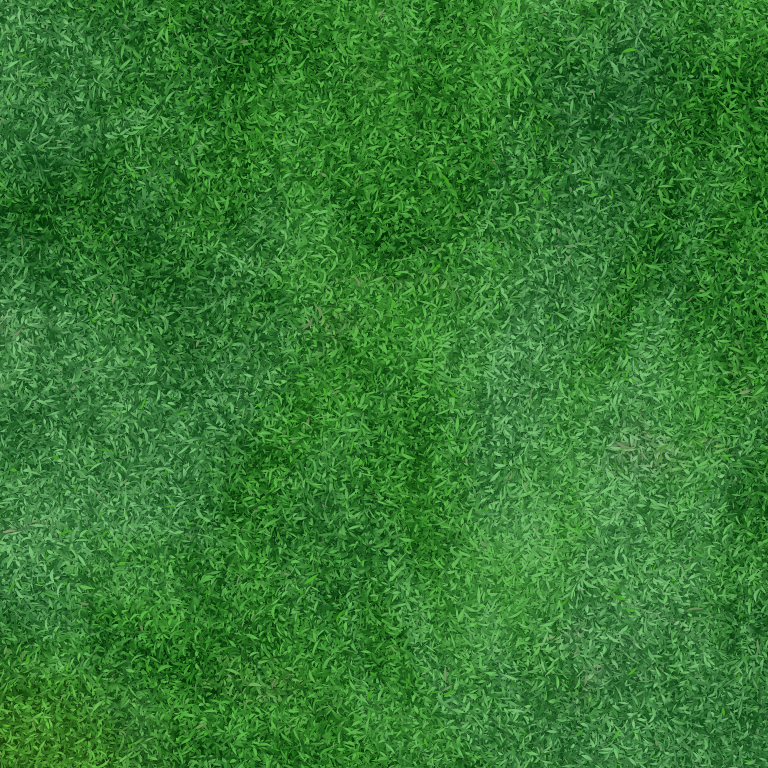
Give the GLSL for this texture, as a WebGL 2 fragment shader.

```glsl
#version 300 es
precision highp float;

uniform vec2 u_resolution;
out vec4 fragColor;

vec4 hash4(vec2 p) {
    vec4 k = vec4(dot(p, vec2(127.1, 311.7)), dot(p, vec2(269.5, 183.3)),
                  dot(p, vec2(113.5, 271.9)), dot(p, vec2(246.1, 124.6)));
    return fract(sin(k) * 43758.55);
}

mat2 rotation(float angle) {
    float c = cos(angle), s = sin(angle);
    return mat2(c, -s, s, c);
}

// Warped, layered sines, roughly -0.9 to 0.9
float patches(vec2 p) {
    float sum = 0.0, amplitude = 0.5;
    for (int i = 0; i < 6; i++) {
        p = mat2(0.8, -0.6, 0.6, 0.8) * p * 1.65 + 1.3;
        p += 0.6 * sin(p.yx * 1.1);
        sum += amplitude * sin(p.x) * sin(p.y);
        amplitude *= 0.72;
    }
    return sum;
}

// Dark, middle and light greens, from lush to pale turf
vec3 grassColor(float tone, float pale) {
    vec3 dark = mix(vec3(0.02, 0.23, 0.03), vec3(0.09, 0.34, 0.12), pale);
    vec3 middle = mix(vec3(0.155, 0.47, 0.12), vec3(0.235, 0.505, 0.255), pale);
    vec3 light = mix(vec3(0.30, 0.65, 0.23), vec3(0.41, 0.70, 0.41), pale);
    return tone < 0.5 ? mix(dark, middle, max(tone, -0.1) * 2.0)
                      : mix(middle, light, min(tone, 1.2) * 2.0 - 1.0);
}

void main() {
    vec2 uv = gl_FragCoord.xy / u_resolution.y;

    // Slow changes across the lawn
    float pale = clamp(0.42 + 1.2 * patches(uv * 2.3 + 4.0) + 0.4 * (0.5 - uv.x), 0.0, 1.0);
    float light = 0.34 * patches(uv * 3.1 + 11.0) + 0.14 * patches(uv * 11.0 + 37.0);
    float dry = smoothstep(0.5, 1.0, patches(uv * 6.0 + 23.0));
    float flow = 2.5 * sin(uv.x * 7.0 + 2.0 * sin(uv.y * 5.0)) + 2.0 * sin(uv.y * 9.0 + 1.0);
    float sunny = 1.0 - smoothstep(0.03, 0.26, length(uv * vec2(0.8, 1.3)));

    vec3 color = grassColor(0.05 + light, pale);

    // Blades, stacked from the ground up
    for (int layer = 0; layer < 13; layer++) {
        float depth = float(layer) / 12.0;
        float cells = 98.0 - 24.0 * depth;
        float pixel = cells / u_resolution.y;
        vec2 p = rotation(float(layer) * 1.9) * uv * cells + float(layer) * 17.3;
        vec2 cell = floor(p);

        for (int n = 0; n < 9; n++) {
            vec2 id = cell + vec2(n % 3 - 1, n / 3 - 1);
            vec4 h = hash4(id + float(layer) * 31.0);
            vec4 g = hash4(id + 57.0);

            // Tapered, bent blade
            float angle = flow + float(layer) * 1.9 + 4.2 * (h.z - 0.5);
            vec2 q = rotation(angle) * (p - id - 0.15 - 0.7 * h.xy);
            float along = q.x / (0.3 + 0.65 * g.x * g.x);
            float across = abs(q.y - 0.25 * (g.y - 0.5) * along * along);
            float width = (0.07 + 0.1 * g.z) * (1.0 - along * along);
            float cover = clamp(0.5 + (width - across) / pixel, 0.0, 1.0);
            float shadow = clamp(0.5 + (width + 0.06 - across) / 0.2, 0.0, 1.0);

            // Random tone, with a few straw and lime blades
            float tone = 0.2 * depth + 1.1 * h.w + light + 0.15 * along - 0.03;
            vec3 blade = grassColor(tone, clamp(pale + 0.5 * (g.y - 0.5), 0.0, 1.0));
            blade = mix(blade, vec3(0.52, 0.60, 0.42), step(0.996 - 0.07 * dry, g.w) * 0.7);
            blade = mix(blade, vec3(0.28, 0.69, 0.12), step(g.w, 0.012) * 0.8);
            color = mix(color * (1.0 - 0.11 * shadow), blade, cover);
        }
    }

    // Faintly worn spots and a warm corner
    color = mix(color, color * vec3(1.2, 0.94, 1.15), 0.5 * dry);
    color += sunny * vec3(0.10, 0.08, 0.03);
    fragColor = vec4(color, 1.0);
}
```
